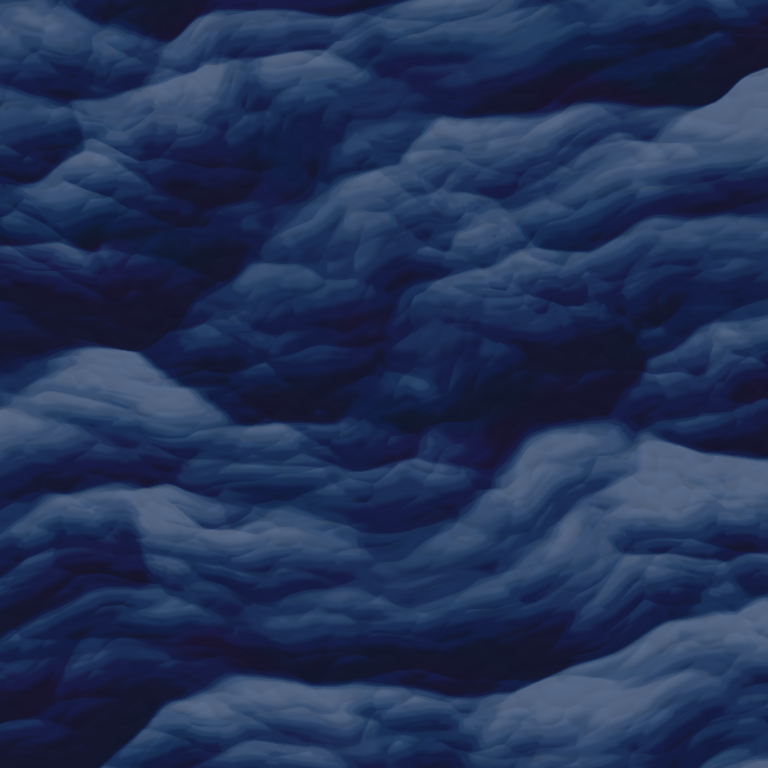
Reproduce this texture procedurally as a Shadertoy shader.

```glsl
// Crumpled dark blue cloth: wide, level folds lit from above, with angular creases.

vec3 hash3(vec2 cell) {
    vec3 h = fract(cell.xyx * vec3(0.1031, 0.1030, 0.0973));
    h += dot(h, h.yxz + 33.33);
    return fract((h.xxy + h.yzz) * h.zyx);
}

// Bends space with layered sines so that the creases wander.
vec2 warp(vec2 p) {
    float freq = 5.0;
    for (int i = 0; i < 5; i++) {
        vec2 phase = vec2(1.7, 4.1) * float(i + 1);
        p += vec2(0.16, 0.12) / freq * sin(p.yx * freq + p * freq * 0.6 + phase);
        freq *= 1.9;
    }
    return p;
}

// Cellular facets: each has its own tone and slope, brightest at its upper
// crease. Soft weights blend neighbours; crispness sets the crease width.
float facets(vec2 p, float crispness) {
    vec2 base = floor(p);
    float sum = 0.0, total = 0.0;
    for (int y = -1; y <= 1; y++) {
        for (int x = -1; x <= 1; x++) {
            vec2 cell = base + vec2(x, y);
            vec3 rnd = hash3(cell + 71.0);
            vec2 offset = p - cell - rnd.xy;
            float weight = exp(-crispness * dot(offset, offset));
            vec2 light = vec2(1.2 * (rnd.x - 0.6), 0.9 + 1.1 * rnd.y);
            sum += weight * (dot(offset, light) + 0.9 * (rnd.z - 0.5));
            total += weight;
        }
    }
    return sum / total;
}

// Blends the cloth colours from shadow to highlight by their share of area.
vec3 clothColor(float tone) {
    vec3 color = vec3(0.08, 0.085, 0.18);
    color = mix(color, vec3(0.08, 0.11, 0.27), smoothstep(0.04, 0.17, tone));
    color = mix(color, vec3(0.10, 0.18, 0.34), smoothstep(0.24, 0.46, tone));
    color = mix(color, vec3(0.15, 0.25, 0.40), smoothstep(0.52, 0.69, tone));
    color = mix(color, vec3(0.22, 0.31, 0.45), smoothstep(0.70, 0.83, tone));
    return mix(color, vec3(0.32, 0.39, 0.51), smoothstep(0.86, 0.97, tone));
}

void mainImage(out vec4 fragColor, in vec2 fragCoord) {
    vec2 uv = fragCoord / iResolution.y;
    vec2 p = warp(uv);

    // Some creases are crisp, others roll over softly.
    float sharpness = 0.5 + 0.5 * sin(p.x * 9.0 + 2.0 * sin(p.y * 11.0));
    float crispness = mix(10.0, 42.0, sharpness);

    // Large folds, then ever smaller wrinkles, most rising gently to the right.
    vec2 scale = vec2(2.9, 6.4);
    float shade = 0.0, amplitude = 1.0;
    for (int i = 0; i < 4; i++) {
        float angle = 0.12 + 0.22 * sin(float(i) * 2.4 + 0.6);
        mat2 turn = mat2(cos(angle), -sin(angle), sin(angle), cos(angle));
        shade += amplitude * facets(turn * p * scale + 17.3 * float(i + 1), crispness);
        scale *= vec2(2.0, 1.85);
        amplitude *= 0.54;
        crispness = mix(crispness, 12.0, 0.35);
    }

    // Spread the shade evenly over 0..1, so the ramp gives each colour its share.
    float tone = 0.5 + 0.5 * tanh(1.4 * shade);
    vec3 color = clothColor(tone);

    // Faint mottling of the weave, and a violet tinge in some shadows.
    float mottle = facets(p * vec2(48.0, 56.0), 8.0);
    color *= 1.0 + 0.05 * mottle;
    float tinge = facets(p * vec2(7.0, 9.0) + 5.0, 8.0);
    color += vec3(0.014, -0.008, 0.0) * tinge * (1.0 - tone);

    fragColor = vec4(color, 1.0);
}
```
